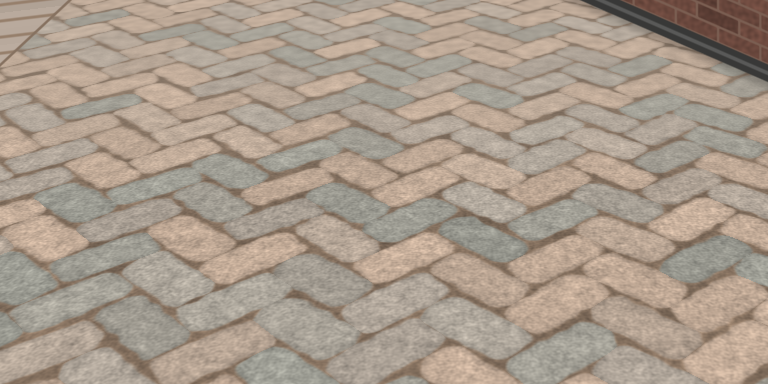
This texture is drawn by a Shadertoy shader. Its source:

```glsl
const float HORIZON = 1.833;                  // height of the vanishing line
const float VANISH_X = 1.331;                 // where the columns converge
const float HALF_PERIOD = 0.13;               // half a column pair at unit depth
const float DEPTH_SCALE = 42.3;               // row density
const vec2 LATTICE_ORIGIN = vec2(-1.413, 28.15);
const vec2 BLOCK_HALF = vec2(1.36, 0.67);
const float BLOCK_ANGLE = 0.70;               // radians from the row direction
const float CORNER = 0.42;
const float EDGE_SOFTNESS = 0.035;
const float EDGE_WEAR = 0.16;
const float GRAIN = 0.17;

const vec3 SLATE = vec3(0.595, 0.595, 0.560);
const vec3 STONE = vec3(0.670, 0.630, 0.585);
const vec3 SAND = vec3(0.740, 0.650, 0.575);
const vec3 JOINT = vec3(0.525, 0.445, 0.375);
const vec3 HAZE = vec3(0.755, 0.700, 0.645);
const vec3 SLAB = vec3(0.725, 0.665, 0.615);
const vec3 WALL_BRICK = vec3(0.400, 0.270, 0.230);
const vec3 WALL_MORTAR = vec3(0.480, 0.370, 0.320);
const vec3 GUTTER = vec3(0.220, 0.220, 0.215);

const float WALL_SLOPE = 0.436;
const float GUTTER_WIDTH = 0.042;
const vec2 WALL_BRICK_SIZE = vec2(0.110, 0.038);

vec2 hash2(vec2 p) {
    vec3 q = fract(p.xyx * vec3(0.1031, 0.1030, 0.0973));
    q += dot(q, q.yzx + 33.33);
    return fract((q.xx + q.yz) * q.zy);
}

float gradientCorner(vec2 cell, vec2 offset, vec2 f) {
    return dot(hash2(cell + offset) * 2.0 - 1.0, f - offset);
}

float gradientNoise(vec2 p) {
    vec2 i = floor(p), f = p - i;
    vec2 w = f * f * f * (f * (f * 6.0 - 15.0) + 10.0);
    float low = mix(gradientCorner(i, vec2(0, 0), f), gradientCorner(i, vec2(1, 0), f), w.x);
    float high = mix(gradientCorner(i, vec2(0, 1), f), gradientCorner(i, vec2(1, 1), f), w.x);
    return mix(low, high, w.y);
}

float roundedBox(vec2 p, vec2 halfSize, float radius) {
    vec2 q = abs(p) - halfSize + radius;
    return length(max(q, 0.0)) + min(max(q.x, q.y), 0.0) - radius;
}

// Distance to the nearest herringbone block; id receives its lattice point.
float herringbone(vec2 uv, out vec2 id) {
    float nearest = 1e3;
    vec2 base = floor(uv);
    id = base;
    for (int j = -2; j <= 3; j++)
    for (int i = -1; i <= 2; i++) {
        vec2 node = base + vec2(i, j);
        if (mod(node.x + node.y, 2.0) > 0.5) continue;
        vec2 jitter = hash2(node + 71.0) - 0.5;
        float lean = mod(node.x, 2.0) < 0.5 ? 1.0 : -1.0;
        float angle = lean * BLOCK_ANGLE + jitter.x * 0.12;
        vec2 g = (uv - node) * vec2(2.0, 1.0) + jitter * 0.10;
        vec2 axis = vec2(cos(angle), sin(angle));
        vec2 local = vec2(dot(g, axis), dot(g, vec2(-axis.y, axis.x)));
        float d = roundedBox(local, BLOCK_HALF + jitter.yx * 0.08, CORNER + 0.2 * jitter.y);
        if (d < nearest) { nearest = d; id = node; }
    }
    return nearest;
}

vec3 paving(vec2 p, float pixel) {
    float depth = HORIZON - p.y;
    vec2 uv = vec2((p.x - VANISH_X) / (HALF_PERIOD * depth), DEPTH_SCALE / depth) - LATTICE_ORIGIN;
    vec2 ground = uv * vec2(2.0, 1.0) + 200.0;
    vec2 id;
    float d = herringbone(uv, id) + EDGE_WEAR * gradientNoise(ground * 2.1);

    // Tone per block, then mottling and grain
    vec2 tone = hash2(id + 140.0);
    vec3 block = mix(SLATE, STONE, smoothstep(0.10, 0.42, tone.x));
    block = mix(block, SAND, smoothstep(0.48, 0.72, tone.x)) * (0.97 + 0.08 * tone.y);
    float near = smoothstep(0.8, 1.4, depth);
    float mottle = 0.14 * gradientNoise(ground * 1.9 + id * 3.1);
    float grain = near * GRAIN * (gradientNoise(ground * 5.0) + gradientNoise(ground * 11.0));
    block *= 1.0 + mottle + grain;
    block *= 1.02 - 0.09 * smoothstep(-0.22, 0.0, d);

    // Sandy joints, darkest along their middle
    vec3 joint = JOINT * (1.04 + 0.25 * gradientNoise(ground * 0.8) + grain);
    joint *= 1.0 - 0.10 * smoothstep(0.0, 0.12, d);
    float soft = EDGE_SOFTNESS + 0.45 * pixel * DEPTH_SCALE / (depth * depth);
    vec3 color = mix(block, joint, smoothstep(-soft, soft, d));
    return mix(color, HAZE, 0.28 * smoothstep(0.35, 1.0, p.y));
}

vec3 slabs(vec2 p, float pixel) {
    float course = (p.y - 0.12 * p.x) / 0.042;
    float line = abs(fract(course) - 0.5) * 0.042;
    vec3 color = SLAB * (0.94 + 0.12 * hash2(vec2(floor(course), 9.0)).x);
    return mix(JOINT * 1.12, color, smoothstep(0.001, 0.004 + pixel, line));
}

vec3 wall(vec2 p, float height, float pixel) {
    vec2 q = vec2(p.x, height) / WALL_BRICK_SIZE;
    q.x += 0.5 * mod(floor(q.y), 2.0);
    vec2 local = (fract(q) - 0.5) * WALL_BRICK_SIZE;
    float d = roundedBox(local, WALL_BRICK_SIZE * 0.5 - 0.003, 0.003);
    vec3 brick = WALL_BRICK * (0.85 + 0.3 * hash2(floor(q) + 20.0).x + 0.25 * gradientNoise(p * 70.0));
    return mix(brick, WALL_MORTAR, smoothstep(-pixel, pixel, d));
}

void mainImage(out vec4 fragColor, in vec2 fragCoord) {
    vec2 p = fragCoord / iResolution.y;
    float pixel = 1.0 / iResolution.y;
    vec3 color = paving(p, pixel);
    // Plain slabs in the far left corner
    float slabEdge = (p.y - 0.83 - 0.93 * p.x) * 0.73;
    color = mix(color, slabs(p, pixel), smoothstep(-pixel, pixel, slabEdge));
    color = mix(JOINT, color, smoothstep(0.001, 0.003 + pixel, abs(slabEdge)));
    // Gutter and wall in the far right corner
    float rise = (p.y - 1.0 + WALL_SLOPE * (p.x - 1.51)) * 0.917;
    float rim = 1.0 - smoothstep(0.002, 0.005 + pixel, abs(rise - GUTTER_WIDTH * 0.5));
    color *= 1.0 - 0.2 * smoothstep(-0.03, 0.0, rise);
    color = mix(color, GUTTER + 0.13 * rim, smoothstep(-pixel, pixel, rise));
    float wallHeight = rise - GUTTER_WIDTH;
    color = mix(color, wall(p, wallHeight, pixel), smoothstep(-pixel, pixel, wallHeight));
    fragColor = vec4(clamp(color, 0.0, 1.0), 1.0);
}
```
